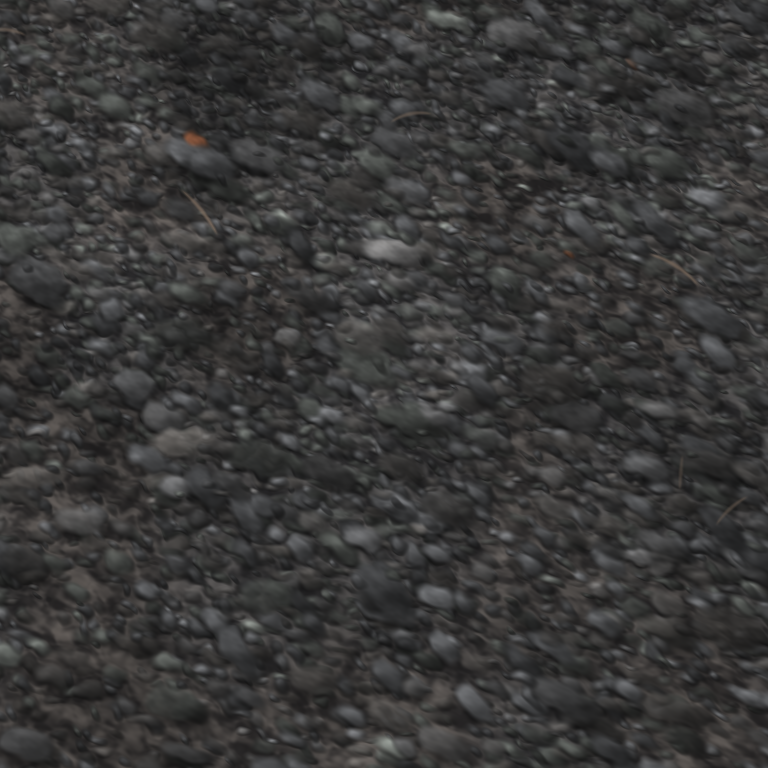
This texture is drawn by a WebGL 2 fragment shader. Its source:

```glsl
#version 300 es
precision highp float;
// Dark river gravel seen at a slant: layers of tilted, uneven pebbles, fine to
// coarse, scattered on jittered grids over grey grit. Each stone has a lit
// upper side and a contact shadow; a few dry twigs lie on top.

uniform vec2 u_resolution;
out vec4 fragColor;

const float RECEDE = 0.55;       // shrinking of stones towards the top
const float FINEST_CELL = 0.019; // grid cell of the smallest stones
const float CELL_GROWTH = 1.43;  // cell ratio between layers
const int LAYERS = 5;
const float TILT = -0.46;        // common lie of the stones, radians
const float TILT_SPREAD = 0.55;
const float EDGE = 0.0052;       // softness of outlines
const float WARP = 0.0075;       // unevenness of outlines
const float GRAIN = 0.30;        // strength of fine surface grit
const float EXPOSURE = 1.04;
const int TWIGS = 6;
const vec3 SOIL_DARK = vec3(0.115, 0.113, 0.118);
const vec3 SOIL_LIGHT = vec3(0.315, 0.307, 0.305);
const vec3 COOL = vec3(0.985, 1.00, 1.025);
const vec3 WARM = vec3(1.035, 1.00, 0.965);
const vec3 MOSSY = vec3(0.98, 1.02, 0.98);
const vec3 RUST = vec3(0.55, 0.33, 0.22);
const vec3 TWIG = vec3(0.43, 0.37, 0.32);

vec4 hash4(vec2 p) {
    vec4 q = fract(p.xyxy * vec4(0.1031, 0.1030, 0.0973, 0.1099));
    q += dot(q, q.wzxy + 33.33);
    return fract((q.xxyz + q.yzzw) * q.zywx);
}

float noise(vec2 p) {
    vec2 i = floor(p), f = fract(p);
    f = f * f * (3.0 - 2.0 * f);
    float low = mix(hash4(i).x, hash4(i + vec2(1, 0)).x, f.x);
    float high = mix(hash4(i + vec2(0, 1)).x, hash4(i + vec2(1, 1)).x, f.x);
    return mix(low, high, f.y);
}

vec2 rotate(vec2 p, float a) {
    float c = cos(a), s = sin(a);
    return vec2(c * p.x + s * p.y, c * p.y - s * p.x);
}

// Share of bare grit, in broad patches
float bareness(vec2 p) {
    return smoothstep(0.45, 0.8, noise(p * 4.5 + 13.0));
}

vec3 soil(vec2 p) {
    vec2 along = rotate(p, TILT) * vec2(0.55, 1.0);
    float grit = 0.40 * noise(along * 45.0) + 0.38 * noise(along * 100.0)
               + 0.22 * noise(along * 200.0);
    vec3 col = mix(SOIL_DARK, SOIL_LIGHT, smoothstep(0.2, 0.85, grit));
    return col * mix(vec3(1.0), WARM, bareness(p));
}

// Base colour of one stone from its random values
vec3 stoneColour(vec4 h, vec4 g) {
    float tone = mix(0.165, 0.305, h.z) + 0.20 * pow(h.w, 8.0);
    vec3 tint = mix(COOL, WARM, smoothstep(0.3, 0.9, g.w));
    tint = mix(tint, MOSSY, step(0.75, h.x));
    return mix(tone * tint, RUST, 0.8 * step(0.9990, h.y));
}

// Paints one layer of stones over col
vec3 stones(vec3 col, vec2 p, float cell, float keep, float seed, float edge) {
    vec2 home = floor(p / cell);
    for (int j = -1; j <= 1; j++)
    for (int i = -1; i <= 1; i++) {
        vec2 id = home + vec2(i, j);
        vec4 h = hash4(id + seed);
        vec4 g = hash4(id + seed + 57.3);
        vec2 centre = (id + 0.1 + 0.8 * h.xy) * cell;
        if (g.x > keep * (1.0 - 0.5 * bareness(centre))) continue;

        float halfLength = cell * mix(0.40, 0.74, g.y);
        vec2 radii = halfLength * vec2(1.0, mix(0.34, 0.62, g.z));
        float angle = TILT + TILT_SPREAD * (h.w + g.w - 1.0);
        vec2 offset = p - centre;
        vec2 d = rotate(offset, angle) / radii;
        vec2 blunt = pow(abs(d), vec2(2.4));
        float r = pow(blunt.x + blunt.y, 1.0 / 2.4);
        float soft = min(edge / radii.y, 0.8);
        float buried = 0.55 * g.w * g.w;

        // Contact shadow just below and right of the stone
        vec2 drop = rotate(vec2(0.10, -0.34) * radii.y, angle) / radii;
        float shadow = 1.0 - smoothstep(0.60, 1.45, length(d - drop));
        col *= 1.0 - 0.50 * shadow * (1.0 - buried);

        // Rounded body, lit from above, with faint mottling
        float up = (offset.y - 0.25 * offset.x) / radii.y;
        float light = mix(0.74, 1.25, smoothstep(-1.0, 0.9, up));
        light *= 0.85 + 0.30 * noise(rotate(p, angle) * vec2(45.0, 95.0) + seed);
        float body = 1.0 - smoothstep(1.0 - soft, 1.0 + 0.6 * soft, r);
        col = mix(col, stoneColour(h, g) * light, body * (1.0 - buried));
    }
    return col;
}

vec3 twigs(vec3 col, vec2 uv) {
    for (int i = 0; i < TWIGS; i++) {
        vec4 h = hash4(vec2(float(i) * 7.0 + 3.0, 21.0));
        vec2 d = rotate(uv - h.xy, 3.14 * h.z);
        float reach = mix(0.018, 0.045, h.w);
        float bend = d.y - (h.z - 0.5) * 0.5 * d.x * d.x / reach;
        float thick = 0.0024 * (1.0 - 0.5 * abs(d.x) / reach);
        float mask = 1.0 - smoothstep(thick - EDGE * 0.4, thick + EDGE * 0.4, abs(bend));
        mask *= 1.0 - smoothstep(0.7 * reach, reach, abs(d.x));
        col = mix(col, TWIG, mask * mix(0.3, 0.8, h.w));
    }
    return col;
}

void main() {
    vec2 uv = gl_FragCoord.xy / u_resolution.y;
    float depth = 1.0 + RECEDE * uv.y;
    vec2 ground = vec2((uv.x - 0.5) * depth, uv.y + 0.5 * RECEDE * uv.y * uv.y) + 2.0;
    float edge = EDGE * depth;
    vec2 wobble = vec2(noise(ground * 52.0), noise(ground * 52.0 + 71.0)) - 0.5;
    vec2 p = ground + WARP * wobble;

    vec3 col = soil(p);
    float cell = FINEST_CELL;
    for (int i = 0; i < LAYERS; i++) {
        float keep = mix(0.90, 0.26, float(i) / float(LAYERS - 1));
        col = stones(col, p, cell, keep, 31.0 * float(i + 1), edge);
        cell *= CELL_GROWTH;
    }
    col = stones(col, p, FINEST_CELL * 1.25, 0.14, 211.0, edge); // loose chips

    // Fine grit along the lie of the stones, then broad light and dark patches
    vec2 along = rotate(ground, TILT) * vec2(0.5, 1.0);
    col *= 1.0 + GRAIN * (0.6 * noise(along * 120.0) + 0.4 * noise(along * 210.0) - 0.5);
    col = twigs(col, uv);
    col *= EXPOSURE * (0.73 + 0.32 * noise(ground * 3.5 + 5.0) + 0.24 * noise(ground * 11.0));
    fragColor = vec4(col + 0.012, 1.0);
}
```
